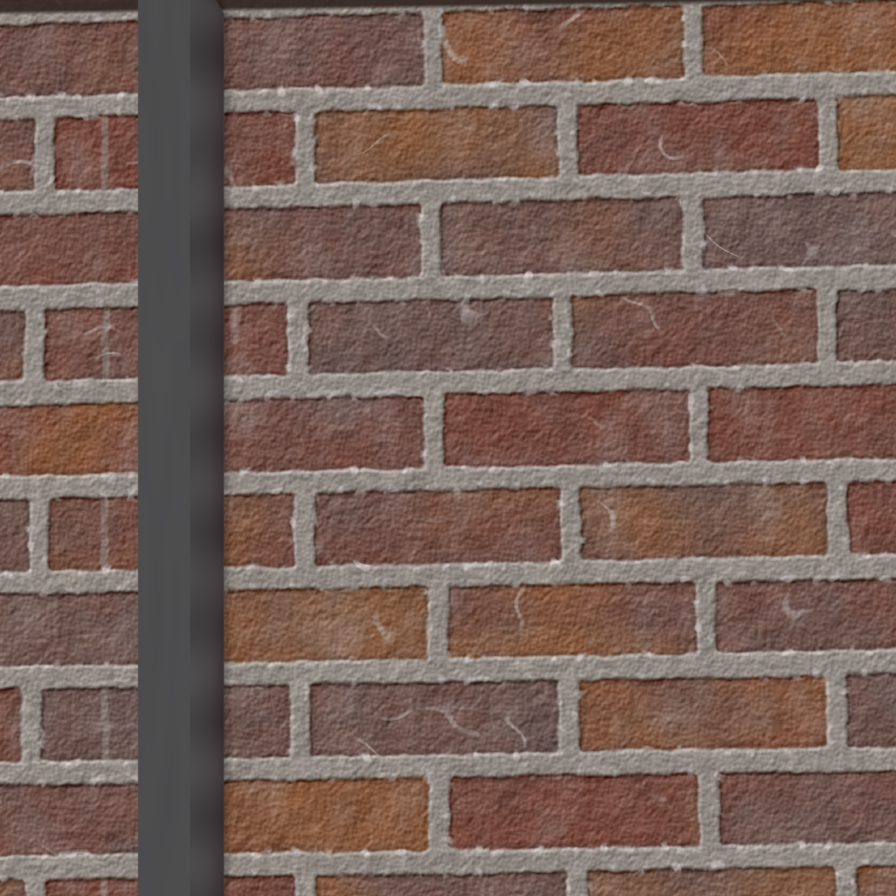
Reproduce this texture procedurally as a Shadertoy shader.

```glsl
// Weathered running-bond brick wall with raised pale mortar, crossed by a grey steel post.
#define COURSE 0.106                 // height of one course, joint included
#define BRICK 0.296                  // length of one brick, joint included
#define BED 0.026                    // horizontal joint width
#define HEAD 0.022                   // vertical joint width
#define RAGGED 0.0035                // waviness of the joint edges
#define RELIEF 0.34                  // strength of the surface lighting
#define RED vec3(0.47, 0.29, 0.245)
#define PLUM vec3(0.43, 0.345, 0.33)
#define ORANGE vec3(0.55, 0.365, 0.24)
#define MORTAR vec3(0.565, 0.535, 0.51)
#define LIME vec3(0.73, 0.70, 0.69)
#define STEEL vec3(0.30, 0.30, 0.305)

struct Brick { vec2 id; vec2 local; float dist; };

vec2 hash2(vec2 p) {
    vec3 q = fract(p.xyx * vec3(0.1031, 0.1030, 0.0973));
    q += dot(q, q.yzx + 33.33);
    return fract((q.xx + q.yz) * q.zy);
}

float corner(vec2 cell, vec2 offset, vec2 f) {
    return dot(hash2(cell + offset + 50.0) * 2.0 - 1.0, f - offset);
}

// Gradient noise, roughly -0.7 to 0.7
float noise(vec2 p) {
    vec2 i = floor(p), f = p - i;
    vec2 u = f * f * f * (f * (f * 6.0 - 15.0) + 10.0);
    return mix(mix(corner(i, vec2(0, 0), f), corner(i, vec2(1, 0), f), u.x),
               mix(corner(i, vec2(0, 1), f), corner(i, vec2(1, 1), f), u.x), u.y);
}

float fbm(vec2 p) {
    float sum = 0.0, amp = 0.8;
    for (int k = 0; k < 4; k++) {
        sum += amp * noise(p);
        p = p * 2.03 + 17.3;
        amp *= 0.5;
    }
    return sum;
}

// Column and row coordinates; the courses rise to the right and narrow upward
vec2 wallCell(vec2 p) {
    float row = (p.y - p.x * mix(0.014, 0.029, p.y) - 0.0313) / COURSE;
    float col = (p.x - 0.338) / (BRICK * mix(1.02, 0.98, p.y));
    return vec2(col + 0.5 * mod(floor(row) + 1.0, 2.0), row);
}

Brick brickAt(vec2 p) {
    vec2 ragged = vec2(noise(p * 26.0), noise(p * 26.0 + 40.0));
    vec2 cell = wallCell(p + RAGGED * ragged);
    cell.x += 0.035 * (hash2(vec2(floor(cell.y), 7.0)).x - 0.5);
    Brick b;
    b.id = floor(cell);
    b.local = (cell - b.id - 0.5) * vec2(BRICK, COURSE);
    vec2 size = vec2(BRICK - HEAD, COURSE - BED) + 0.004 * (hash2(b.id + 3.0) - 0.5);
    vec2 q = abs(b.local) - 0.5 * size + 0.005;
    b.dist = length(max(q, 0.0)) + min(max(q.x, q.y), 0.0) - 0.005;
    b.dist += 0.0025 * noise(p * 85.0);
    return b;
}

// Surface height: grainy bricks with proud, lumpy mortar
float height(vec2 p) {
    float grain = 0.55 * noise(p * 105.0) + 0.4 * noise(p * 210.0) + 0.5 * noise(p * 48.0);
    return grain + 0.85 * smoothstep(-0.003, 0.004, brickAt(p).dist);
}

vec3 brickColor(vec2 p, Brick b) {
    vec2 h = hash2(b.id + 11.0);
    float patches = fbm(p * 9.0 + b.id * 5.7);
    vec3 color = mix(RED, PLUM, clamp(h.x + 0.8 * patches, 0.0, 1.0));
    float fired = smoothstep(0.55, 1.0, h.y + 0.6 * noise(p * 7.0 + b.id * 3.1));
    color = mix(color, ORANGE, 0.8 * fired);
    color *= 0.97 + 0.14 * noise(p * 34.0);
    // Pale film and thin lime scratches
    float film = smoothstep(-0.15, 0.6, fbm(p * vec2(17.0, 12.0) + 80.0));
    color = mix(color, vec3(0.60, 0.54, 0.52), 0.42 * film);
    float scratch = smoothstep(0.05, 0.01, abs(noise(p * 19.0 + 5.0)));
    scratch *= smoothstep(0.2, 0.4, noise(p * 13.0 + 31.0));
    color = mix(color, LIME, 0.5 * scratch);
    return color * mix(1.0, 0.82, smoothstep(-0.008, 0.0, b.dist));
}

vec3 wallColor(vec2 p, float pixel) {
    Brick b = brickAt(p);
    vec3 mortar = MORTAR * (1.0 + 0.13 * fbm(p * 40.0));
    // Lime crumbs gather along the joint edges
    float crumbs = smoothstep(0.12, 0.38, noise(p * 72.0 + 9.0));
    crumbs *= smoothstep(0.009, 0.002, abs(b.dist - 0.002));
    float joint = smoothstep(-0.001 - pixel, 0.001 + pixel, b.dist);
    // Smeared false joint where a cut brick meets its neighbour in alternate courses
    float seam = abs(p.x - 0.117 + 0.004 * noise(p * 30.0));
    joint = max(joint, 0.55 * mod(b.id.y, 2.0) * smoothstep(0.006, 0.002, seam));
    vec3 color = mix(brickColor(p, b), mortar, joint);
    color = mix(color, LIME, 0.7 * crumbs);
    float light = height(p) - height(p + vec2(-0.0012, 0.0018));
    color += RELIEF * clamp(light, -0.5, 0.6);
    // Shaded ledge above the top course
    float ledge = smoothstep(-0.03, 0.03, wallCell(p).y - 9.0 + 0.13 * p.x);
    return mix(color, vec3(0.18, 0.13, 0.115), 0.88 * ledge);
}

vec3 addPost(vec3 color, vec2 p, float pixel) {
    float right = 0.25 - 0.6 * max(p.y - 0.985, 0.0);
    color *= 1.0 - 0.25 * smoothstep(0.012, 0.0, p.x - right) * step(right, p.x);
    float depth = clamp((p.x - 0.212) / (right - 0.212), 0.0, 1.0);
    float reflection = 0.02 * cos(6.2832 * wallCell(p).y) + 0.03 * noise(p * vec2(30.0, 9.0));
    vec3 side = mix(vec3(0.28, 0.27, 0.275), vec3(0.205, 0.19, 0.195), depth * depth) + reflection;
    vec3 front = STEEL + 0.012 * noise(p * vec2(60.0, 6.0));
    vec3 post = mix(front, side, smoothstep(-pixel, pixel, p.x - 0.212));
    float inside = min(p.x - 0.154, right - p.x);
    return mix(color, post, smoothstep(-pixel, pixel, inside));
}

void mainImage(out vec4 fragColor, in vec2 fragCoord) {
    vec2 p = fragCoord / iResolution.xy;
    float pixel = 1.0 / iResolution.y;
    vec3 color = addPost(wallColor(p, pixel), p, pixel);
    fragColor = vec4(clamp(color, 0.0, 1.0), 1.0);
}
```
